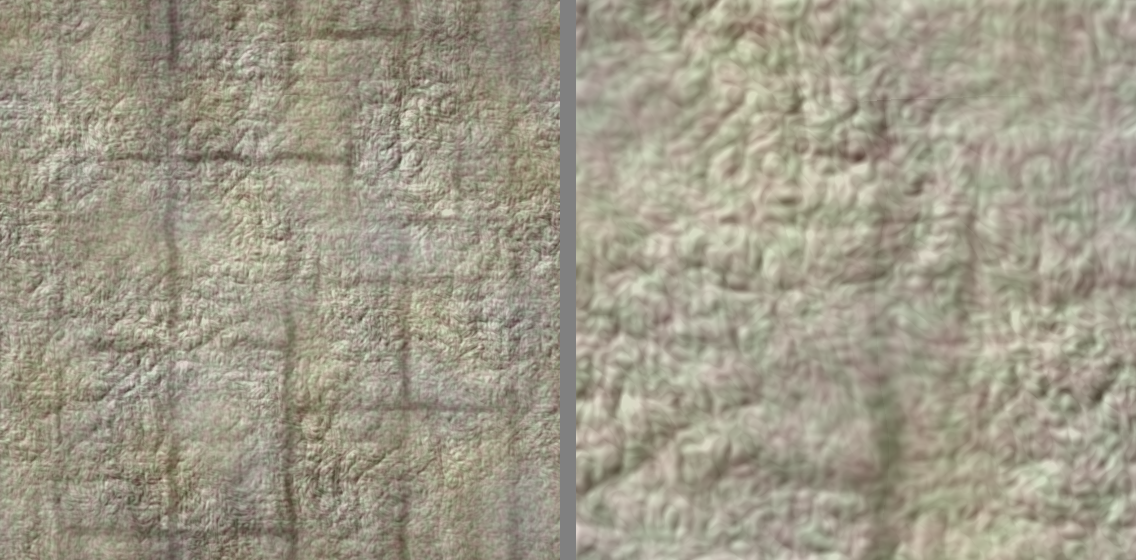
Left, the full canvas; right, a detail of the centre.
Write a WebGL 1 fragment shader that draws this texture.

```glsl
precision highp float;
// Weathered limestone wall, one seamless tile: large blocks in a staggered bond,
// worn joints that fade toward the tile border, rough relief lit from upper left.
// Joints come from a warped grid; every noise is periodic gradient noise.
uniform vec2 u_resolution;

#define GRID vec2(10.0, 9.0)     // half-block columns and course lines per tile
#define JOINT_WIDTH 0.008        // half width of a joint
#define JOINT_DEPTH 0.36         // darkening inside a joint
#define LIGHT vec2(-0.0028, 0.0032)
#define RELIEF 3.6               // contrast of the rough surface
#define SPECKLE 0.32             // contrast of the fine grain
#define BASE_TONE 0.63
#define BLOCK_VARIATION 0.16
#define DARK_STONE vec3(0.40, 0.36, 0.30)
#define PALE_STONE vec3(0.76, 0.75, 0.68)

const float TAU = 6.28318;

float hash(vec2 p) {
  return fract(sin(dot(p, vec2(127.1, 311.7))) * 43758.5);
}

// Dot product of a random unit gradient and the offset from its lattice corner
float corner(vec2 cell, vec2 offset, vec2 period) {
  float angle = TAU * hash(mod(cell, period) + 0.37 * period);
  return dot(vec2(cos(angle), sin(angle)), offset);
}

// Gradient noise over the unit tile, with "period" cells along each axis
float noise(vec2 uv, vec2 period) {
  vec2 p = uv * period;
  vec2 i = floor(p), f = p - i;
  vec2 w = f * f * f * (f * (f * 6.0 - 15.0) + 10.0);
  vec2 e = vec2(1.0, 0.0);
  return mix(mix(corner(i, f, period), corner(i + e, f - e, period), w.x),
             mix(corner(i + e.yx, f - e.yx, period), corner(i + 1.0, f - 1.0, period), w.x), w.y);
}

// Lumpy stone height: rounded chips divided by creases
float stoneHeight(vec2 uv) {
  float height = 0.0, amplitude = 0.5, frequency = 14.0;
  for (int octave = 0; octave < 4; octave++) {
    height += amplitude * abs(noise(uv, vec2(frequency)));
    amplitude *= 0.6;
    frequency *= 2.0;
  }
  return height;
}

// Distance from x to the nearest integer
float toInteger(float x) {
  return abs(fract(x + 0.5) - 0.5);
}

float groove(float distanceToJoint) {
  return 1.0 - smoothstep(0.2 * JOINT_WIDTH, 1.8 * JOINT_WIDTH, distanceToJoint);
}

void main() {
  vec2 uv = gl_FragCoord.xy / u_resolution;
  vec2 wobble = vec2(noise(uv, vec2(11.0)), noise(uv, vec2(13.0)));
  vec2 p = uv + 0.012 * wobble;

  // Wall grid: columns slightly uneven, course lines counted from the top
  float column = (p.x - 0.014 + 0.009 * cos(TAU * (p.x - 0.2))) * GRID.x;
  float line = (0.94 - p.y) * GRID.y;

  // One band of courses shifts by half a block; the left part has its own courses
  float shifted = step(4.5, column) * step(column, 8.5) * step(1.0, line) * step(line, 3.0);
  float leftPart = step(1.0, column) * step(column, 5.0 + shifted);
  float across = (column - 1.0 - shifted) * 0.5;
  float down = (line - 2.0 * leftPart) / 3.0;
  vec2 block = vec2(mod(floor(across), 0.5 * GRID.x), mod(floor(down), GRID.y / 3.0));
  float blockRandom = hash(block + vec2(3.0, 7.0) + 5.0 * leftPart);

  // Joints: uprights, beds, and a fainter bed that splits some blocks
  float uprightDistance = toInteger(across) * 2.0 / GRID.x;
  float bedDistance = toInteger(down) * 3.0 / GRID.y;
  float splitDistance = toInteger(down - 1.0 / 3.0) * 3.0 / GRID.y;
  float split = groove(splitDistance) * (1.0 - leftPart) * (0.25 + 0.5 * blockRandom);
  float joint = max(max(groove(uprightDistance), groove(bedDistance)), split);
  vec2 border = min(uv, 1.0 - uv);
  float kept = mix(0.25, 1.0, smoothstep(0.0, 0.28, border.x));
  float wear = clamp(0.7 + 1.5 * noise(uv, vec2(9.0)), 0.15, 1.0);
  joint *= kept * wear;
  float grime = exp(-38.0 * min(uprightDistance, bedDistance)) * kept;

  // Rough surface, smoother in places and along the top and bottom
  float height = stoneHeight(p);
  float slope = height - stoneHeight(p + LIGHT);
  float edgeBand = smoothstep(0.3, 0.5, abs(uv.y - 0.5));
  float roughness = clamp(1.05 + 1.1 * noise(uv, vec2(6.0)) - 0.35 * edgeBand, 0.45, 1.5);
  float grain = noise(uv, vec2(128.0)) + 0.6 * noise(uv, vec2(71.0));

  float tone = BASE_TONE;
  tone += roughness * (RELIEF * slope + 0.7 * (height - 0.175)) * (1.0 - 0.5 * joint);
  tone += SPECKLE * grain * (0.5 + 0.5 * roughness);

  // Block tone, chipped bright top edges, stains and vertical streaks
  tone += BLOCK_VARIATION * (blockRandom - 0.5) * kept;
  float belowBed = fract(down) * 3.0 / GRID.y;
  float rim = smoothstep(0.006, 0.018, belowBed) * (1.0 - smoothstep(0.022, 0.05, belowBed));
  tone += 0.14 * rim * kept * clamp(0.4 + 2.0 * noise(uv, vec2(7.0)), 0.0, 1.0);
  float stain = noise(uv, vec2(4.0)) + 0.6 * noise(uv, vec2(17.0));
  tone += 0.24 * stain;
  tone += (0.1 + 0.3 * edgeBand) * noise(uv, vec2(14.0, 2.0));
  vec2 glow = 0.5 - 0.5 * cos(TAU * uv);
  tone += 0.18 * (glow.x * glow.y - 0.25) - 0.1 * edgeBand;
  tone -= JOINT_DEPTH * joint + 0.11 * grime;

  // Stone colour with faint pink, green and ochre mottling
  vec3 color = mix(DARK_STONE, PALE_STONE, clamp(tone, -0.2, 1.25));
  color += vec3(0.05, -0.03, 0.02) * noise(uv, vec2(53.0));
  color += vec3(0.02, 0.01, -0.05) * noise(uv, vec2(8.0));
  gl_FragColor = vec4(color, 1.0);
}
```
